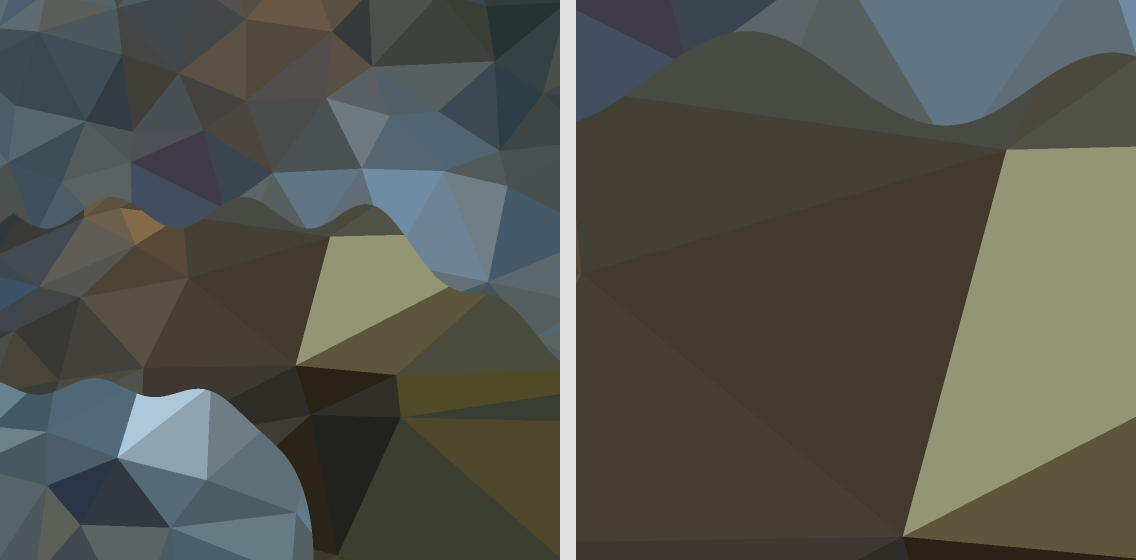
Left, the full canvas; right, a detail of the centre.
Reproduce this background procedurally as a WebGL 1 fragment shader.

```glsl
precision highp float;

uniform vec2 u_resolution;

// Mesh: cells per canvas, and the direction in which cells grow
const float BACK_CELLS = 8.0;
const float MIDDLE_CELLS = 8.0;
const float FRONT_CELLS = 9.5;
const vec2 BACK_GROWTH = vec2(0.1, -0.1);
const vec2 MIDDLE_GROWTH = vec2(1.1, -0.5);
const vec2 FRONT_GROWTH = vec2(0.8, 0.0);
const float JITTER = 0.39;
const mat2 TURN = mat2(0.94, 0.34, -0.34, 0.94);

// Facet variation
const float SHADE_RANGE = 0.40;
const vec3 TINT_RANGE = vec3(0.06, 0.0, -0.07);

// Layer base colours
const vec3 SLATE = vec3(0.32, 0.37, 0.39);
const vec3 UMBER = vec3(0.27, 0.26, 0.22);
const vec3 STEEL = vec3(0.35, 0.43, 0.47);

float hash(vec2 p) {
  vec3 q = fract(vec3(p.xyx) * 0.1031);
  q += dot(q, q.yzx + 33.33);
  return fract((q.x + q.y) * q.z);
}

vec2 meshPoint(vec2 id, float seed) {
  vec2 offset = vec2(hash(id + seed), hash(id + seed + 57.0)) - 0.5;
  return id + 2.0 * JITTER * offset;
}

float edgeSide(vec2 p, vec2 a, vec2 b) {
  vec2 e = b - a;
  return (e.x * (p.y - a.y) - e.y * (p.x - a.x)) / length(e);
}

// Positive inside a counter-clockwise triangle
float insideTriangle(vec2 p, vec2 a, vec2 b, vec2 c) {
  return min(edgeSide(p, a, b), min(edgeSide(p, b, c), edgeSide(p, c, a)));
}

// Centre of the enclosing facet in canvas units, and its random value
vec3 findFacet(vec2 p, float cells, vec2 growth, float seed) {
  // A projective map varies the cell size and keeps edges straight
  vec2 q = TURN * p * cells / (1.0 + dot(growth, p));
  vec2 home = floor(q);
  float best = -10.0;
  vec3 facet = vec3(0.0);
  for (int j = -1; j <= 1; j++) {
    for (int i = -1; i <= 1; i++) {
      vec2 id = home + vec2(float(i), float(j));
      vec2 a = meshPoint(id, seed);
      vec2 b = meshPoint(id + vec2(1.0, 0.0), seed);
      vec2 c = meshPoint(id + vec2(1.0, 1.0), seed);
      vec2 d = meshPoint(id + vec2(0.0, 1.0), seed);
      // Split each quad along its shorter diagonal
      if (distance(a, c) > distance(b, d)) {
        vec2 first = a;
        a = b; b = c; c = d; d = first;
      }
      float lower = insideTriangle(q, a, b, c);
      float upper = insideTriangle(q, a, c, d);
      if (lower > best) {
        best = lower;
        facet = vec3((a + b + c) / 3.0, hash(id + seed + 11.0));
      }
      if (upper > best) {
        best = upper;
        facet = vec3((a + c + d) / 3.0, hash(id + seed + 23.0));
      }
    }
  }
  vec2 u = facet.xy * TURN;
  return vec3(u / (cells - dot(growth, u)), facet.z);
}

vec3 zone(vec3 base, vec3 colour, vec2 p, vec2 centre, float radius) {
  vec2 d = (p - centre) / radius;
  return mix(base, colour, exp(-dot(d, d)));
}

vec3 backColour(vec2 p) {
  vec3 c = zone(SLATE, vec3(0.27, 0.28, 0.27), p, vec2(0.28, 0.85), 0.20);
  c = zone(c, vec3(0.34, 0.27, 0.21), p, vec2(0.58, 0.92), 0.20);
  c = zone(c, vec3(0.18, 0.21, 0.19), p, vec2(0.90, 0.93), 0.23);
  c = zone(c, vec3(0.38, 0.47, 0.55), p, vec2(0.72, 0.65), 0.20);
  return zone(c, vec3(0.19, 0.18, 0.25), p, vec2(0.33, 0.68), 0.07);
}

vec3 middleColour(vec2 p) {
  vec3 c = zone(UMBER, vec3(0.22, 0.28, 0.34), p, vec2(0.02, 0.50), 0.13);
  c = zone(c, vec3(0.45, 0.37, 0.28), p, vec2(0.24, 0.58), 0.10);
  c = zone(c, vec3(0.37, 0.31, 0.28), p, vec2(0.27, 0.35), 0.09);
  c = zone(c, vec3(0.09, 0.09, 0.10), p, vec2(0.61, 0.22), 0.20);
  c = zone(c, vec3(0.29, 0.29, 0.17), p, vec2(0.93, 0.22), 0.24);
  return zone(c, vec3(0.58, 0.58, 0.44), p, vec2(0.70, 0.52), 0.12);
}

vec3 frontColour(vec2 p) {
  vec3 c = zone(STEEL, vec3(0.28, 0.29, 0.28), p, vec2(0.14, 0.00), 0.14);
  c = zone(c, vec3(0.07, 0.10, 0.17), p, vec2(0.18, 0.14), 0.06);
  return zone(c, vec3(0.72, 0.79, 0.84), p, vec2(0.33, 0.26), 0.09);
}

float middleRidge(float x) {
  return 0.62 + 0.028 * cos(26.7 * (x - 0.2)) - 0.25 * smoothstep(0.6, 1.05, x);
}

float frontRidge(float x) {
  float falloff = sqrt(max(0.0, 1.0 - pow(max(x, 0.0) / 0.56, 5.0)));
  return falloff * (0.31 + 0.015 * cos(31.0 * (x - 0.17)));
}

vec3 scene(vec2 p) {
  vec3 facet;
  vec3 colour;
  if (p.y < frontRidge(p.x)) {
    facet = findFacet(p, FRONT_CELLS, FRONT_GROWTH, 301.0);
    colour = frontColour(facet.xy);
  } else if (p.y < middleRidge(p.x)) {
    facet = findFacet(p, MIDDLE_CELLS, MIDDLE_GROWTH, 173.0);
    colour = middleColour(facet.xy);
  } else {
    facet = findFacet(p, BACK_CELLS, BACK_GROWTH, 119.0);
    colour = backColour(facet.xy);
  }
  float tint = fract(facet.z * 17.0) - 0.5;
  return colour * (1.0 + SHADE_RANGE * (facet.z - 0.5)) + TINT_RANGE * tint;
}

void main() {
  // Four samples per pixel smooth every edge
  vec3 sum = vec3(0.0);
  for (int j = 0; j < 2; j++) {
    for (int i = 0; i < 2; i++) {
      vec2 shift = 0.5 * vec2(float(i), float(j)) - 0.25;
      sum += scene((gl_FragCoord.xy + shift) / u_resolution);
    }
  }
  gl_FragColor = vec4(sum / 4.0, 1.0);
}
```
